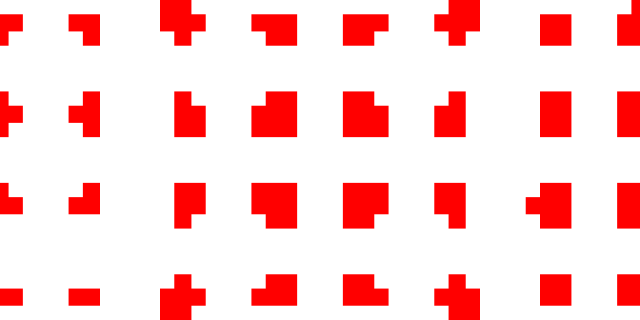
Give the GLSL for this pattern, as a WebGL 2 fragment shader.

```glsl
#version 300 es
precision highp float;
// Draws a grid of red blocks on white, each a square core with side arms and corners that vary by cell.

uniform vec2 u_resolution;
out vec4 outColor;

const vec2 CELLS = vec2(7.0, 3.5);        // repeats across and down
const vec2 FIRST_CENTER = vec2(0.0, 0.25); // centre of the lower left block, in cells
const float CORE_HALF = 0.09375;          // half width of the core, in cells
const float BLOCK_HALF = 0.25;            // half width of a full block, in cells
const int LAST_ROW = 3;
const int STAR_LEFT = 2;                  // first column of the middle group
const int STAR_RIGHT = 5;                 // last column of the middle group
const ivec2 SPUR_LEFT = ivec2(6, 1);      // block with a lone arm to the left
const ivec2 SPUR_UP = ivec2(7, 3);        // block with a lone arm upward
const vec3 PAPER = vec3(1.0);
const vec3 INK = vec3(1.0, 0.0, 0.0);

// Column groups: narrow strip, middle star, solid strip.
int groupOf(int column) {
    return column < STAR_LEFT ? 0 : (column <= STAR_RIGHT ? 1 : 2);
}

bool isStarCorner(ivec2 cell) {
    return (cell.x == STAR_LEFT || cell.x == STAR_RIGHT)
        && (cell.y == 0 || cell.y == LAST_ROW);
}

// Whether the part of a block lying toward dir (-1, 0 or 1 per axis) is filled.
bool isFilled(ivec2 cell, ivec2 dir) {
    ivec2 next = cell + dir;
    int group = groupOf(cell.x);
    bool sameGroup = groupOf(next.x) == group;
    bool rowInside = next.y >= 0 && next.y <= LAST_ROW;
    bool starCorner = isStarCorner(cell);

    if (dir == ivec2(0)) return true;
    if (dir.y == 0) {
        return sameGroup || starCorner || (cell == SPUR_LEFT && dir.x < 0);
    }
    if (dir.x == 0) {
        if (!rowInside) return starCorner || cell == SPUR_UP;
        return group != 0 || min(cell.y, next.y) > 0;
    }

    // Corners: outward tips of the star, then joints shared by four blocks.
    if (!sameGroup && !rowInside) return starCorner;
    if (!sameGroup || !rowInside) return false;
    bool onStarAxis = cell.x + next.x == STAR_LEFT + STAR_RIGHT
                   || cell.y + next.y == LAST_ROW;
    return group == 2 || (group == 1 && onStarAxis);
}

// Share of a pixel that lies inside the box from lo to hi.
float boxCoverage(vec2 point, vec2 lo, vec2 hi, vec2 pixel) {
    vec2 overlap = min(hi, point + 0.5 * pixel) - max(lo, point - 0.5 * pixel);
    vec2 share = clamp(overlap / pixel, 0.0, 1.0);
    return share.x * share.y;
}

void main() {
    vec2 pixel = CELLS / u_resolution;
    vec2 grid = gl_FragCoord.xy * pixel - FIRST_CENTER;
    vec2 center = floor(grid + 0.5);
    vec2 local = grid - center;
    ivec2 cell = ivec2(center);

    // Sum the coverage of the nine abutting parts of the block.
    float ink = 0.0;
    float partHalf = 0.5 * (BLOCK_HALF - CORE_HALF);
    for (int j = -1; j <= 1; j++) {
        for (int i = -1; i <= 1; i++) {
            ivec2 dir = ivec2(i, j);
            if (!isFilled(cell, dir)) continue;
            vec2 side = vec2(dir);
            vec2 middle = side * (CORE_HALF + partHalf);
            vec2 halfSize = mix(vec2(CORE_HALF), vec2(partHalf), abs(side));
            ink += boxCoverage(local, middle - halfSize, middle + halfSize, pixel);
        }
    }

    outColor = vec4(mix(PAPER, INK, clamp(ink, 0.0, 1.0)), 1.0);
}
```
